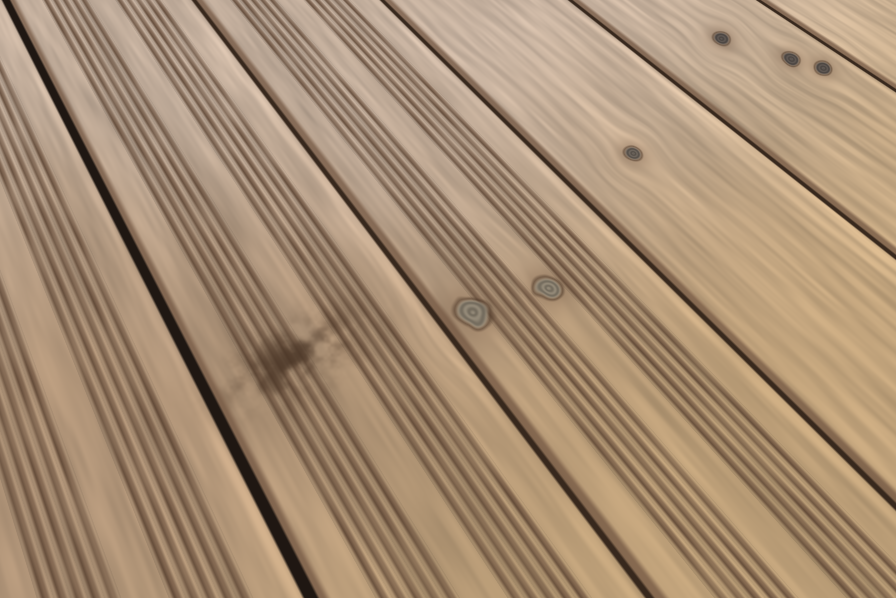
Give the GLSL for this texture, as a WebGL 2 fragment shader.

```glsl
#version 300 es
precision highp float;
// Weathered timber decking in perspective: grooved boards, smooth boards and knots.
uniform vec2 u_resolution;
out vec4 outColor;

const vec3 PALE = vec3(0.77, 0.69, 0.62);
const vec3 TAN = vec3(0.69, 0.58, 0.47);
const vec3 GOLD = vec3(0.77, 0.65, 0.48);
const vec3 BROWN = vec3(0.45, 0.34, 0.26);
const vec3 UMBER = vec3(0.29, 0.21, 0.15);
const vec3 GAP = vec3(0.12, 0.09, 0.07);
const vec3 KNOT_GREY = vec3(0.53, 0.50, 0.44);
const vec3 KNOT_DARK = vec3(0.32, 0.30, 0.29);
const int KNOTS = 6;

float hash(vec2 p) {
  return fract(sin(dot(p, vec2(127.1, 311.7))) * 43758.5453);
}

float noise(vec2 p) {
  vec2 i = floor(p), f = fract(p);
  f = f * f * (3.0 - 2.0 * f);
  return mix(mix(hash(i), hash(i + vec2(1, 0)), f.x),
             mix(hash(i + vec2(0, 1)), hash(i + vec2(1, 1)), f.x), f.y);
}

float fbm(vec2 p) {
  float sum = 0.0, amp = 0.5;
  for (int i = 0; i < 4; i++) {
    sum += amp * noise(p);
    p = p * 2.03 + 7.1;
    amp *= 0.5;
  }
  return sum;
}

// Width of one board at a given depth, y measured downwards
float boardWidth(float y) { return 0.3145 + 0.252 * y; }

// Perspective: x counts boards across, y runs along them
vec2 toDeck(vec2 p) {
  return vec2(p.x - 0.01 - 0.51 * p.y, 2.0 - 0.5 * p.x) / boardWidth(p.y);
}

// Soft band: 1 within halfWidth of zero
float band(float d, float halfWidth, float blur) {
  return 1.0 - smoothstep(halfWidth - blur, halfWidth + blur, abs(d));
}

// Knots drift along a curve over the boards
vec2 knotCentre(float t) {
  float x = 0.791 + 0.586 * (t + 0.12 * sin(3.1416 * t * t));
  float y = 0.523 - 0.469 * smoothstep(0.1, 0.65, t) + 0.06 * smoothstep(0.6, 0.9, t);
  return vec2(x, y);
}

float knotRadius(float t) { return mix(0.032, 0.015, smoothstep(0.0, 0.45, t)); }

// Grain follows the board and parts around knots
vec2 bendGrain(vec2 deck, vec2 p) {
  vec2 bent = deck;
  for (int i = 0; i < KNOTS; i++) {
    float t = float(i) / float(KNOTS - 1);
    vec2 c = knotCentre(t), d = (p - c) / knotRadius(t);
    bent.x -= 0.7 * (deck.x - toDeck(c).x) * exp(-dot(d, d) / 7.0);
  }
  return bent;
}

vec3 woodColor(vec2 grain, vec2 p, float board, float plain) {
  vec3 col = mix(PALE, TAN, smoothstep(0.0, 0.7, p.y + 0.25 * (fbm(grain * vec2(3, 1)) - 0.5)));
  float warm = smoothstep(0.55, 1.3, p.x * 0.65 + p.y * 0.6);
  col = mix(col, GOLD, 0.75 * warm);
  col *= 0.97 + 0.07 * hash(vec2(board, 3.7));
  float fine = noise(vec2(grain.x * 48.0, grain.y * 5.0)) - 0.5;
  float broad = fbm(vec2(grain.x * 9.0, grain.y * 1.3 + board * 5.0)) - 0.47;
  float rings = sin(65.0 * grain.x + 16.0 * fbm(vec2(grain.x * 2.0, grain.y * 0.9)));
  return col * (1.0 + 0.09 * fine + 0.22 * broad + 0.025 * rings * (0.5 + plain));
}

// Two groups of five grooves on either side of a flat centre strip
vec3 addGrooves(vec3 col, float across, vec2 deck, float aa) {
  const float PITCH = 0.05;
  float s = (abs(across - 0.51) - 0.07) / PITCH, blur = aa / PITCH;
  float inside = band(s - 2.5, 2.5, blur);
  float side = (fract(s) - 0.5) * sign(across - 0.51);
  float worn = 0.75 + 0.5 * (noise(deck * vec2(20, 6)) - 0.4);
  float channel = band(side, 0.25, 0.1 + blur) * inside;
  float shade = band(side + 0.12, 0.1, 0.1 + blur) * inside;
  float lit = band(side - 0.38, 0.08, 0.08 + blur) * inside;
  col = mix(col, col * 0.9, inside);
  col = mix(col, BROWN, 0.72 * worn * channel);
  col = mix(col, UMBER, 0.5 * worn * shade);
  return col * (1.0 + 0.1 * lit);
}

vec3 addKnots(vec3 col, vec2 p) {
  for (int i = 0; i < KNOTS; i++) {
    float t = float(i) / float(KNOTS - 1), radius = knotRadius(t);
    vec2 d = (p - knotCentre(t)) * mat2(0.94, 0.34, -0.34, 0.94);
    d.y *= 1.35;
    float r = length(d) / radius + 0.3 * (noise(p * 55.0) - 0.5);
    vec3 heart = mix(KNOT_GREY, KNOT_DARK, smoothstep(0.2, 0.5, t));
    heart *= 0.95 + 0.12 * sin(r * 17.0);
    col = mix(col, BROWN, 0.4 * exp(-r * r * 0.35));
    col = mix(col, UMBER, 0.55 * band(r - 1.0, 0.1, 0.15));
    col = mix(col, heart, 0.9 * band(r, 0.85, 0.15));
  }
  return col;
}

// Dark damp stain lying across the grain
vec3 addStain(vec3 col, vec2 p, vec2 centre) {
  vec2 d = (p - centre) * mat2(0.9, -0.43, 0.43, 0.9) / vec2(0.11, 0.05);
  return mix(col, UMBER, 0.85 * exp(-dot(d, d)) * smoothstep(0.25, 0.65, fbm(p * 22.0)));
}

// Open joint with a bright lip on its left and a shaded edge on its right
vec3 addJoint(vec3 col, float joint, float k, float aa) {
  float d = k - joint, first = band(joint, 0.5, 0.1);
  col *= 1.0 + 0.1 * band(d + 0.045, 0.018, 0.015);
  col = mix(col, BROWN, 0.75 * band(d - 0.025, 0.025, 0.012 + aa));
  return mix(col, mix(UMBER * 0.75, GAP, first), band(d, 0.013 + 0.009 * first, 0.004 + aa));
}

void main() {
  vec2 p = gl_FragCoord.xy / u_resolution.y;
  p.y = 1.0 - p.y;
  vec2 deck = toDeck(p);
  float aa = 0.7 / (boardWidth(p.y) * u_resolution.y);
  float board = floor(deck.x), plain = step(2.0, board);
  vec3 col = woodColor(bendGrain(deck, p), p, board, plain);
  col = mix(addGrooves(col, fract(deck.x), deck, aa), col, plain);
  col = addStain(col, p, vec2(0.49, 0.60));
  col = addKnots(col, p);
  col = addJoint(col, floor(deck.x + 0.5), deck.x, aa);
  outColor = vec4(col, 1.0);
}
```
